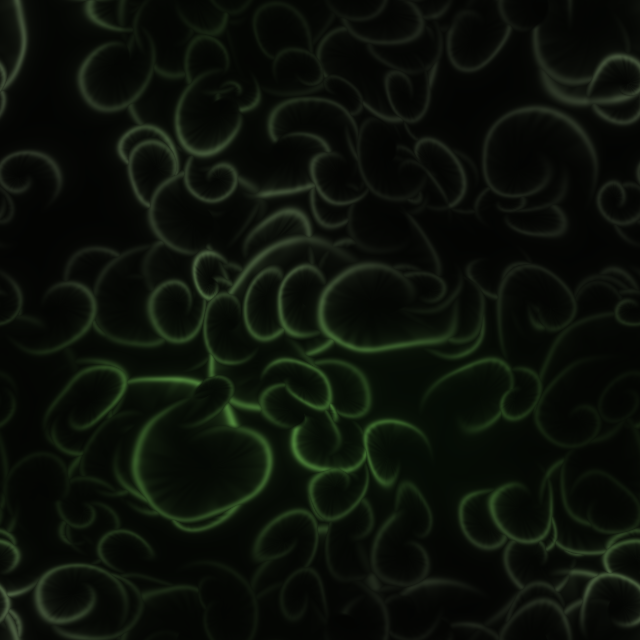
Give the GLSL for this pattern, as a WebGL 2 fragment shader.

```glsl
#version 300 es
precision highp float;
// Glowing green scrolls on near-black: layers of curling hooks, each
// hiding part of those below so that their rims meet in scalloped branches.
// Every layer is a wrapping grid with one hook per cell, so it all tiles.

uniform vec2 u_resolution;
out vec4 fragColor;

const float TAU = 6.2831853;

// Integer hash (PCG style): three values in 0..1
vec3 hash(vec3 key) {
    uvec3 v = uvec3(key) * 1664525u + 1013904223u;
    v.x += v.y * v.z; v.y += v.z * v.x; v.z += v.x * v.y;
    v ^= v >> 16u;
    v.x += v.y * v.z; v.y += v.z * v.x; v.z += v.x * v.y;
    return vec3(v) * exp2(-32.0);
}

// Value noise that wraps after "period" cells
vec3 noise(vec2 p, vec2 period, float seed) {
    vec2 cell = floor(p) + 0.5;
    vec2 f = fract(p);
    f = f * f * f * (f * (f * 6.0 - 15.0) + 10.0);
    vec2 a = mod(cell, period);
    vec2 b = mod(cell + 1.0, period);
    return mix(mix(hash(vec3(a, seed)), hash(vec3(b.x, a.y, seed)), f.x),
               mix(hash(vec3(a.x, b.y, seed)), hash(vec3(b, seed)), f.x), f.y);
}

// One hook: x = light of its rim and inner haze, y = how much it covers
vec2 scroll(vec2 q, float radius, float turn, float tightness, float tip) {
    float r = length(q);
    float angle = fract(atan(q.y, q.x) / TAU + turn);
    float width = 0.0042 + 0.010 * radius;
    float fibre = noise(vec2(angle * 48.0, r * 30.0), vec2(48.0, 64.0), 9.0).x;
    vec2 result = vec2(0.0);
    for (int i = 0; i < 2; i++) {
        float t = angle + float(i);
        float d = r - radius * exp(-tightness * t);
        float start = smoothstep(0.0, 0.25, t);
        float strength = start * (1.0 - smoothstep(tip - 0.45, tip, t));
        float rim = 0.6 * exp(-d * d / (width * width))
                  + 0.2 * exp(-abs(d) / (2.6 * width));
        float inside = smoothstep(width, -width, d);
        float haze = 0.2 * inside * exp(min(d, 0.0) / (0.2 * radius));
        haze *= 0.3 + 1.2 * fibre;
        result = max(result, vec2((rim + haze) * strength, inside * start));
    }
    return result;
}

void main() {
    vec2 uv = gl_FragCoord.xy / u_resolution;

    // Bend the plane so that no curl is a perfect spiral
    vec2 p = uv + 0.075 * (noise(uv * 4.0, vec2(4.0), 1.0).xy - 0.5);
    p += 0.024 * (noise(uv * 11.0, vec2(11.0), 2.0).xy - 0.5);

    // Paint the layers over each other, large and small in turn
    float glow = 0.0;
    for (int layer = 0; layer < 10; layer++) {
        float seed = float(layer) + 20.0;
        float count = 2.0 + float((layer * 3) % 5);
        vec2 grid = (p + hash(vec3(seed, 3.0, 5.0)).xy) * count;
        vec2 cell = mod(floor(grid) + 0.5, count);
        vec2 local = fract(grid) - 0.5;
        vec3 place = hash(vec3(cell, seed));
        vec3 form = hash(vec3(cell, seed + 40.0));
        vec3 mood = hash(vec3(cell, seed + 80.0));

        float size = mix(0.32, 0.47, place.z);
        vec2 q = local - (place.xy - 0.5) * 2.0 * (0.48 - size);
        q.x *= form.x < 0.5 ? -1.0 : 1.0;
        vec2 curl = scroll(q / count, size / count, form.y,
                           mix(0.8, 1.5, form.z), mix(0.95, 1.5, mood.x));

        // Leave some cells empty, vary the light, fade before the border
        vec2 edge = abs(local);
        curl *= smoothstep(0.5, 0.43, max(edge.x, edge.y)) * step(mood.y, 0.72);
        glow = max(glow * (1.0 - curl.y), curl.x * mix(0.4, 1.15, mood.z));
    }

    // Broad drifts of brightness and of green against grey
    vec3 drift = noise(uv * 3.0, vec2(3.0), 4.0);
    float light = mix(0.25, 0.95, smoothstep(0.1, 0.8, drift.x));
    float green = smoothstep(0.0, 0.65, drift.y);
    vec3 tint = mix(vec3(0.31, 0.37, 0.27), vec3(0.29, 0.49, 0.21), green);
    vec3 shade = vec3(0.012, 0.016, 0.009)
               + vec3(0.008, 0.030, 0.009) * green * light * (0.4 + drift.z);

    fragColor = vec4(shade + tint * glow * light, 1.0);
}
```
